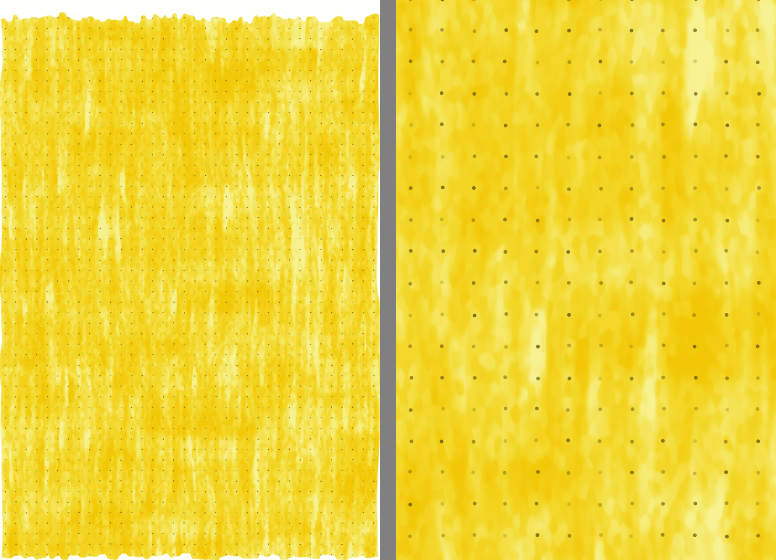
Left, the full canvas; right, a detail of the centre.
Write a WebGL 1 fragment shader that draws this texture.

```glsl
precision highp float;
// Yellow marker strokes, laid upright on white dotted paper with ragged ends.

#define STROKE_SCALE vec2(125.0, 17.0)
#define STREAK_SCALE vec2(66.0, 8.0)
#define GRAIN_SCALE vec2(230.0, 125.0)
#define BAND_SCALE vec2(7.0, 23.0)
#define CONTRAST 0.98
#define DOT_PITCH 0.0188
#define DOT_RADIUS 0.0011
#define TOP_EDGE 0.968
#define BOTTOM_EDGE 0.005
#define SIDE_EDGE 0.002

uniform vec2 u_resolution;

const vec3 PAPER = vec3(1.0, 1.0, 0.99);
const vec3 DEEP_INK = vec3(0.95, 0.78, 0.02);
const vec3 MID_INK = vec3(0.955, 0.85, 0.175);
const vec3 PALE_INK = vec3(0.97, 0.95, 0.57);
const vec3 DOT_COLOR = vec3(0.42, 0.36, 0.06);

vec3 hash3(vec2 cell) {
  vec3 h = fract(cell.xyx * vec3(0.1031, 0.1030, 0.0973));
  h += dot(h, h.yxz + 33.33);
  return fract((h.xxy + h.yzz) * h.zyx);
}

// Cellular noise: every cell has a random tone, softly blended, about -2 to 2.
float cells(vec2 p) {
  vec2 base = floor(p);
  float tone = 0.0;
  float total = 0.0;
  for (int j = -1; j <= 1; j++) {
    for (int i = -1; i <= 1; i++) {
      vec2 cell = base + vec2(float(i), float(j));
      vec3 h = hash3(cell + 40.0);
      vec2 d = cell + h.xy - p;
      float weight = exp(-7.0 * dot(d, d));
      tone += weight * h.z;
      total += weight;
    }
  }
  return (tone / total - 0.5) / 0.22;
}

// Ink lightness: 0 is the middle tone, negative is deep, positive is pale.
float inkTone(vec2 p) {
  vec2 q = p;
  q.x += 0.002 * sin(p.y * 9.0 + p.x * 14.0) + 0.001 * sin(p.y * 31.0 + p.x * 23.0);
  float stroke = cells(q * STROKE_SCALE);
  float streak = cells(q * STREAK_SCALE + 31.0);
  float grain = cells(q * GRAIN_SCALE + 7.0);
  float band = cells(p * BAND_SCALE + 3.0);
  float ridges = sin(6.2832 * p.x / DOT_PITCH);
  float sliver = smoothstep(1.1, 1.9, stroke) * smoothstep(-0.4, 1.0, streak);
  return 0.52 * stroke + 0.38 * streak + 0.42 * grain + 0.45 * band
       + 0.14 * ridges + 0.9 * sliver;
}

// Distance inside the ragged outline of the inked area.
float inkDepth(vec2 p, float width) {
  float ends = 0.0035 * cells(vec2(p.x * 95.0, 2.5));
  float wave = 0.003 * sin(p.x * 31.0 + 4.6) + 0.002 * sin(p.x * 67.0);
  float top = TOP_EDGE + ends + wave - p.y;
  float bottom = p.y - BOTTOM_EDGE - 0.0028 * cells(vec2(p.x * 80.0, 9.5));
  float left = p.x - SIDE_EDGE - 0.0016 * cells(vec2(4.5, p.y * 14.0));
  float right = width - p.x - SIDE_EDGE - 0.0018 * cells(vec2(12.5, p.y * 11.0));
  return min(min(top, bottom), min(left, right));
}

float paperDots(vec2 p, float pixel) {
  vec2 grid = p / DOT_PITCH;
  vec3 h = hash3(floor(grid) + 90.0);
  vec2 offset = (fract(grid) - 0.5 - 0.06 * (h.xy - 0.5)) * DOT_PITCH;
  float dotMask = 1.0 - smoothstep(DOT_RADIUS - 0.5 * pixel, DOT_RADIUS + 0.5 * pixel, length(offset));
  return dotMask * mix(0.2, 0.85, h.z);
}

void main() {
  float pixel = 1.0 / u_resolution.y;
  vec2 p = gl_FragCoord.xy * pixel;
  float depth = inkDepth(p, u_resolution.x * pixel);

  // Ink thins out toward the ends of the strokes.
  float tone = CONTRAST * inkTone(p) + 0.8 * (1.0 - smoothstep(0.0, 0.018, depth));
  vec3 ink = mix(DEEP_INK, MID_INK, smoothstep(-2.4, 0.5, tone));
  ink = mix(ink, PALE_INK, clamp((tone - 0.1) / 2.7, 0.0, 1.0));

  // Dots show through the ink only.
  float coverage = smoothstep(-0.5 * pixel, 0.0015 + 0.5 * pixel, depth);
  ink = mix(ink, DOT_COLOR, paperDots(p, pixel));
  gl_FragColor = vec4(mix(PAPER, ink, coverage), 1.0);
}
```
